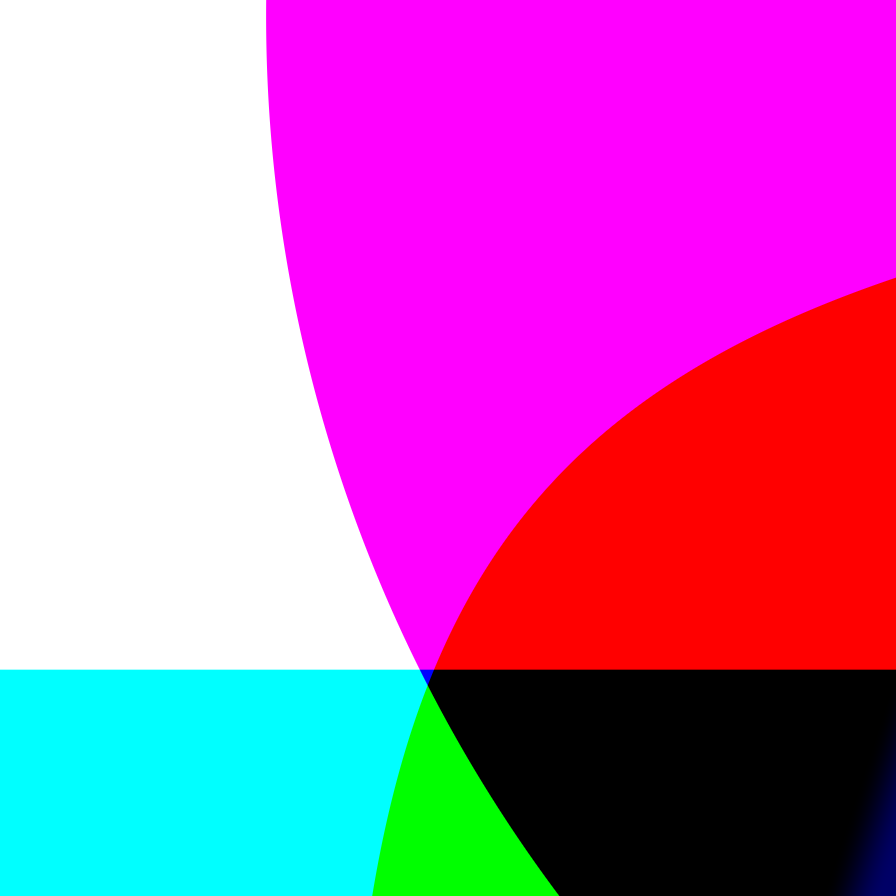
Write a WebGL 1 fragment shader that draws this background.

```glsl
precision highp float;
// Three flat colour separations overlap, each switching one channel off:
// a band removes red, a large disc removes green, a conic removes blue.
// Their overlaps give the pure hues; a faint blue glow lifts one corner.

uniform vec2 u_resolution;

// Red: band along the bottom
const float BAND_TOP = 0.2526;

// Green: disc centred beyond the right side
const vec2 DISC_CENTER = vec2(1.934, 0.982);
const float DISC_RADIUS = 1.637;

// Blue: conic through CONIC_FOOT, open towards the lower right
const vec2 CONIC_FOOT = vec2(0.4154, 0.0);
const vec2 CONIC_LINEAR = vec2(1.0297, -0.1703);
const vec2 CONIC_SQUARE = vec2(-0.006, -0.1657);

// Blue glow in the lower right corner
const vec2 GLOW_START = vec2(0.918, 0.0);
const vec2 GLOW_DIRECTION = vec2(0.951, -0.309);
const float GLOW_WIDTH = 0.065;
const float GLOW_STRENGTH = 0.4;

// Signed distance to the disc, negative inside
float discDistance(vec2 p) {
  return length(p - DISC_CENTER) - DISC_RADIUS;
}

// Approximate signed distance to the conic, negative inside
float conicDistance(vec2 p) {
  vec2 q = p - CONIC_FOOT;
  float field = dot(CONIC_LINEAR, q) + dot(CONIC_SQUARE, q * q) - q.x * q.y;
  vec2 slope = CONIC_LINEAR + 2.0 * CONIC_SQUARE * q - q.yx;
  return -field / max(length(slope), 0.001);
}

// Coverage of the positive side, smoothed over about one pixel
float coverage(float d, float pixel) {
  return clamp(d / pixel + 0.5, 0.0, 1.0);
}

void main() {
  float pixel = 1.0 / u_resolution.y;
  vec2 p = gl_FragCoord.xy * pixel;

  // One mask for each channel
  float red = coverage(p.y - BAND_TOP, pixel);
  float green = coverage(discDistance(p), pixel);
  float blue = coverage(conicDistance(p), pixel);

  // Soft return of blue across a slanted front
  float depth = dot(p - GLOW_START, GLOW_DIRECTION);
  float glow = GLOW_STRENGTH * smoothstep(0.0, GLOW_WIDTH, depth);

  gl_FragColor = vec4(red, green, max(blue, glow), 1.0);
}
```
